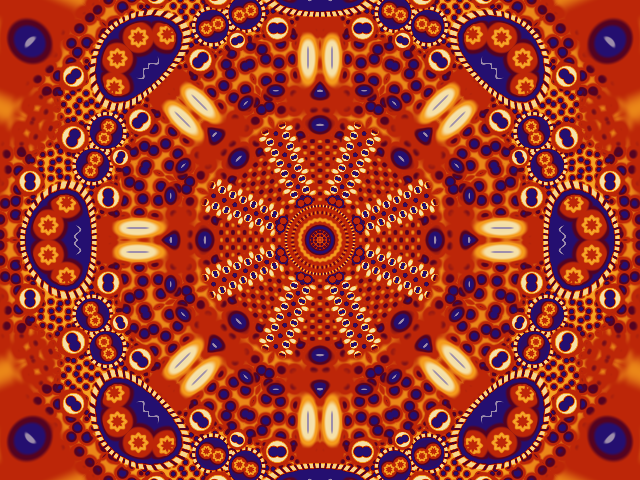
Write a WebGL 1 fragment shader that draws this pattern.

```glsl
precision highp float;
// Eightfold kaleidoscope of beaded arms, dark blobs and kidney medallions in fiery colours.
uniform vec2 u_resolution;
const float SECTOR = 0.78539816;

float hash(vec2 p) { return fract(sin(dot(p, vec2(127.1, 311.7))) * 43758.5453); }

float bell(float x, float centre, float width) {
  float d = (x - centre) / width;
  return exp(-d * d);
}

// One inside the edge, zero outside, with a soft border
float within(float d, float edge, float soft) {
  return 1.0 - smoothstep(edge - soft, edge + soft, d);
}

// Cyclic heat ramp: lavender, blue, maroon, red, orange, cream, lavender
vec3 palette(float t) {
  vec3 lavender = vec3(0.61, 0.55, 0.67);
  vec3 c = mix(lavender, vec3(0.14, 0.06, 0.44), smoothstep(-0.02, 0.05, t));
  c = mix(c, vec3(0.33, 0.01, 0.13), smoothstep(0.09, 0.20, t));
  c = mix(c, vec3(0.74, 0.15, 0.03), smoothstep(0.25, 0.40, t));
  c = mix(c, vec3(0.96, 0.61, 0.11), smoothstep(0.52, 0.74, t));
  c = mix(c, vec3(0.96, 0.88, 0.66), smoothstep(0.76, 0.90, t));
  return mix(c, lavender, smoothstep(0.95, 1.04, t));
}

// Distance to the nearest jittered dot, in cells
float scatter(vec2 p) {
  float nearest = 2.0;
  for (int j = -1; j <= 1; j++) {
    for (int i = -1; i <= 1; i++) {
      vec2 id = floor(p) + vec2(float(i), float(j));
      vec2 jitter = 0.25 + 0.5 * vec2(hash(id), hash(id + 19.7));
      nearest = min(nearest, length(id + jitter - p));
    }
  }
  return nearest;
}

// Dark blob with a maroon skirt and a pale curved streak
float blob(float t, vec2 p, vec2 size) {
  float d = length(p / size);
  t = mix(t, 0.05 + 0.37 * smoothstep(0.4, 1.25, d), within(d, 1.25, 0.35));
  vec2 streak = vec2(p.x + 8.0 * p.y * p.y, p.y) / size * vec2(6.0, 2.2);
  return mix(t, -0.02, within(length(streak), 0.7, 0.3));
}

// Cream bead holding a pair of blue pupils
float eye(float t, vec2 p, float size) {
  float d = length(p) / size;
  t = mix(t, 0.42, within(d, 1.35, 0.2));
  t = mix(t, 0.93, within(d, 1.0, 0.14));
  float pupil = length(vec2(p.x, abs(p.y) - 0.33 * size)) / size;
  return mix(t, 0.07, within(pupil, 0.5, 0.12));
}

// Scalloped orange ring around a red heart
float rosette(float t, vec2 p, float size) {
  float d = length(p) / size;
  float ring = 0.65 + 0.09 * cos(8.0 * atan(p.y, p.x + 0.00001));
  t = mix(t, 0.43, within(d, 1.3, 0.3));
  return t + (0.80 - t) * bell(d, ring, 0.24);
}

// Chain of cream and dark beads just outside the outline d = 1
float beadRim(float t, vec2 p, float d, float count, float width) {
  float bead = cos(count * atan(p.y, p.x + 0.00001));
  float band = bell(d, 1.0 + width, width);
  return mix(t, mix(0.86, 0.2, smoothstep(0.0, 0.9, bead)), smoothstep(0.3, 0.8, band));
}

// Beaded arm: x runs along it, y across it
float beadedArm(float t, vec2 arm) {
  float extent = within(abs(arm.x - 0.172), 0.08, 0.008);
  float spread = 0.013 + 0.04 * (arm.x - 0.1);
  float between = mod(arm.x + 0.012, 0.024) - 0.012;
  float a = mix(0.48, 0.12, within(length(vec2(between, arm.y)), 0.005, 0.0015));
  a = eye(a, vec2(mod(arm.x, 0.024) - 0.012, arm.y - spread), 0.0085);
  float petal = length(vec2(between, 0.5 * (arm.y - spread - 0.012)));
  a = mix(a, 0.9, within(petal, 0.0045, 0.0015));
  return mix(t, a, extent * within(arm.y, spread + 0.019, 0.005));
}

// Kidney medallion with four rosettes and a chevron on its inner side
float kidney(float t, vec2 q) {
  vec2 b = vec2(q.x - 0.545 + 1.5 * q.y * q.y, q.y);
  float d = length(b / vec2(0.068, 0.105));
  t = beadRim(t, b, d, 40.0, 0.10);
  vec2 r1 = q - vec2(0.566, 0.031);
  vec2 r2 = q - vec2(0.528, 0.078);
  float body = mix(0.40, 0.06, smoothstep(0.022, 0.050, min(length(r1), length(r2))));
  body = rosette(rosette(body, r1, 0.023), r2, 0.023);
  float chevron = abs(q.x - 0.505 - 0.006 * sin(q.y * 220.0));
  body = mix(body, -0.02, within(chevron, 0.002, 0.001) * within(q.y, 0.03, 0.005));
  body = mix(body, 0.09, smoothstep(0.82, 0.95, d));
  return mix(t, body, within(d, 1.01, 0.03));
}

// Round medallion with two rosettes
float roundel(float t, vec2 p) {
  float d = length(p) / 0.034;
  t = beadRim(t, p, d, 20.0, 0.14);
  float body = rosette(0.12, vec2(p.x, abs(p.y) - 0.013), 0.013);
  return mix(t, mix(body, 0.08, smoothstep(0.8, 0.92, d)), within(d, 1.01, 0.05));
}

// Concentric rings of the hub
float hub(float t, vec2 q, float r, float a) {
  float h = mix(0.15, 0.62, smoothstep(0.2, 0.6, scatter(q * 150.0)));
  h = mix(h, 0.46, smoothstep(0.018, 0.022, r));
  h = mix(h, 0.07, bell(r, 0.026, 0.006));
  h = mix(h, 0.74, bell(r, 0.042 + 0.001 * cos(a * 24.0), 0.005));
  h += 0.25 * cos(a * 40.0) * bell(r, 0.057, 0.005);
  h = mix(h, 0.5 + 0.4 * cos(a * 64.0), bell(r, 0.071, 0.003));
  return mix(t, h, within(r, 0.076, 0.002));
}

void main() {
  // Mirror the plane into one half sector
  vec2 p = (gl_FragCoord.xy - 0.5 * u_resolution) / u_resolution.y + 0.00001;
  float r = length(p);
  float a = abs(mod(atan(p.y, p.x) + 0.5 * SECTOR, SECTOR) - 0.5 * SECTOR);
  vec2 q = r * vec2(cos(a), sin(a));
  vec2 arm = r * vec2(cos(0.5 * SECTOR - a), sin(0.5 * SECTOR - a));
  // Dotted ground, finer around the medallions and calm at the corners
  float coarse = mix(0.06, 0.68, smoothstep(0.10, 0.68, scatter(q * 31.0)));
  float fine = mix(0.08, 0.78, smoothstep(0.12, 0.65, scatter(q * 58.0)));
  float t = mix(coarse, fine, within(abs(r - 0.53), 0.09, 0.02));
  t = mix(t, 0.45 - 0.25 * cos(q.x * 260.0) * cos(q.y * 200.0), within(r, 0.215, 0.01));
  float star = 0.52 + 0.16 * cos(arm.x * 150.0) * cos(arm.y * 110.0);
  t = mix(t, star, 0.8 * within(length(arm - vec2(0.65, 0.0)), 0.065, 0.02));
  t = mix(t, 0.56 + 0.12 * cos(arm.y * 45.0), smoothstep(0.65, 0.71, r));
  // Red passage, arm tip glow and blobs
  t = mix(t, 0.47, bell(r, 0.295, 0.032) * within(q.y, 0.07, 0.03));
  t = mix(t, 0.74, 0.7 * bell(length(arm - vec2(0.25, 0.03)), 0.0, 0.022));
  t = blob(t, q - vec2(0.240, 0.0), vec2(0.021, 0.026));
  t = blob(t, q - vec2(0.311, 0.0), vec2(0.021, 0.028));
  t = blob(t, q - vec2(0.311, 0.092), vec2(0.014, 0.020));
  t = blob(t, q - vec2(0.720, 0.135), vec2(0.052, 0.045));
  // Glowing lobes
  vec2 lobe = (q - vec2(0.380, 0.025)) / vec2(0.044, 0.016);
  float glow = length(lobe);
  t = mix(t, 0.96 - 0.34 * smoothstep(0.4, 1.7, glow), within(glow, 1.6, 0.5));
  t = mix(t, 1.04, within(abs(lobe.y), 0.1, 0.06) * within(abs(lobe.x), 0.5, 0.2));
  t = mix(t, 0.42, bell(q.x, 0.452, 0.022) * within(q.y, 0.05, 0.015));
  // Medallions, arms and hub
  t = roundel(kidney(t, q), arm - vec2(0.497, 0.037));
  t = eye(t, q - vec2(0.441, 0.089), 0.023);
  t = eye(t, q - vec2(0.604, 0.122), 0.022);
  t = eye(t, arm - vec2(0.556, 0.0), 0.024);
  t = eye(t, arm - vec2(0.450, 0.0), 0.016);
  t = beadedArm(t, arm);
  float bean = length(q - vec2(0.082, 0.026));
  t = mix(t, mix(0.1, 0.5, within(bean, 0.007, 0.002)), within(bean, 0.011, 0.001));
  gl_FragColor = vec4(palette(hub(t, q, r, a)), 1.0);
}
```
